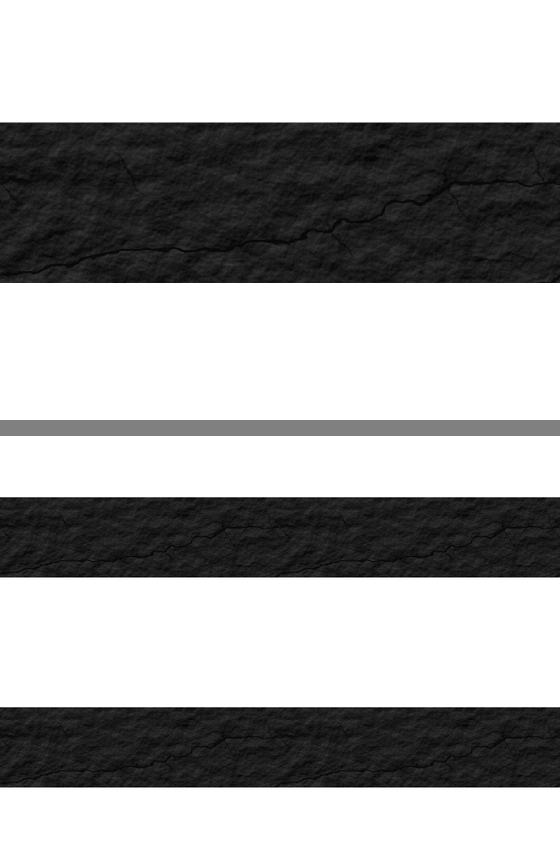
Top: one tile. Bottom: repeated 2 by 2.
This texture is drawn by a WebGL 1 fragment shader. Its source:

```glsl
precision highp float;
// A band of dark, cracked rock between two plain white margins.
// Wrapping gradient noise gives a relief lit from above; a long rising crack
// winds around the tile, and scattered faint branches split the slabs.

uniform vec2 u_resolution;

const vec2 TILE = vec2(4.0, 3.0);

float hash(vec2 cell) {
  return fract(sin(dot(cell, vec2(127.1, 311.7))) * 43758.5453);
}

// Slope contribution of one lattice corner
float corner(vec2 cell, vec2 offset, vec2 local, vec2 period) {
  float angle = 6.2832 * hash(mod(cell + offset, period));
  return dot(vec2(cos(angle), sin(angle)), local - offset);
}

// Gradient noise that repeats over the tile; frequency must be whole
float noise(vec2 p, float frequency) {
  vec2 period = TILE * frequency;
  vec2 cell = floor(p * frequency);
  vec2 f = fract(p * frequency);
  vec2 s = f * f * f * (f * (f * 6.0 - 15.0) + 10.0);
  float low = mix(corner(cell, vec2(0.0), f, period),
                  corner(cell, vec2(1.0, 0.0), f, period), s.x);
  float high = mix(corner(cell, vec2(0.0, 1.0), f, period),
                   corner(cell, vec2(1.0), f, period), s.x);
  return mix(low, high, s.y);
}

float fbm(vec2 p) {
  float sum = 0.0;
  float amplitude = 0.5;
  float frequency = 4.0;
  for (int i = 0; i < 5; i++) {
    sum += amplitude * noise(p, frequency);
    p += vec2(0.37, 0.23);
    amplitude *= 0.5;
    frequency *= 2.0;
  }
  return sum;
}

// Rough stone with small pits
float relief(vec2 p) {
  float pits = smoothstep(0.22, 0.5, noise(p + 0.61, 17.0));
  return fbm(p) - 0.035 * pits;
}

// Long crack: x is darkness, y is the light on its lower lip
vec2 mainCrack(vec2 p, float thickness, float pixel) {
  vec2 result = vec2(0.0);
  for (int turn = -1; turn <= 1; turn++) {
    float t = p.x + TILE.x * float(turn);
    float height = 0.98 + 0.185 * t + 0.07 * sin(t * 2.35619);
    float away = p.y - height;
    float strength = 1.0 - smoothstep(3.9, 4.7, t);
    float dark = 1.0 - smoothstep(thickness * 0.4, thickness + pixel, abs(away));
    float lip = smoothstep(-0.06, -0.02, away) * (1.0 - smoothstep(-0.02, 0.0, away));
    result = max(result, strength * vec2(dark, lip));
  }
  return result;
}

// Faint short cracks, steep and flat ones in turn
float branches(vec2 p, float pixel) {
  float dark = 0.0;
  for (int i = 0; i < 11; i++) {
    float n = float(i);
    vec2 seed = vec2(n, 7.0);
    vec2 center = vec2((n + hash(seed)) * TILE.x / 11.0,
                       mix(1.05, 2.08, fract(n * 0.618 + 0.55)));
    float angle = mix(-1.1, 0.1, mod(n, 2.0)) + 0.5 * (hash(seed + 3.0) - 0.5);
    vec2 along = vec2(cos(angle), sin(angle));
    vec2 d = p - center;
    d.x = mod(d.x + 0.5 * TILE.x, TILE.x) - 0.5 * TILE.x;
    float reach = mix(0.2, 0.48, hash(seed + 5.0));
    float taper = 1.0 - smoothstep(0.4 * reach, reach, abs(dot(d, along)));
    float across = abs(dot(d, vec2(-along.y, along.x)));
    dark = max(dark, taper * (1.0 - smoothstep(0.002, 0.007 + pixel, across)));
  }
  return dark;
}

void main() {
  vec2 p = gl_FragCoord.xy / u_resolution * TILE;
  float pixel = TILE.y / u_resolution.y;

  // Stone lit from above and slightly from the left
  float slope = relief(p) - relief(p + vec2(-0.004, 0.011));
  float patches = noise(p + 0.4, 2.0);
  float shade = 0.114 + 0.9 * slope + 0.012 * patches;

  // Cracks run along warped, ragged paths
  vec2 ragged = p + 0.15 * vec2(fbm(p + vec2(1.3, 0.7)), fbm(p + vec2(2.1, 1.9)));
  float thickness = 0.011 + 0.016 * noise(p + 0.15, 3.0);
  vec2 crack = mainCrack(ragged, max(thickness, 0.004), pixel);
  float broken = smoothstep(-0.35, 0.25, noise(p + 0.8, 5.0));
  shade += 0.018 * crack.y;
  shade *= 1.0 - 0.5 * broken * branches(ragged, pixel);
  shade = mix(shade, 0.025, 0.9 * crack.x);
  vec3 stone = clamp(shade, 0.02, 0.22) * vec3(1.01, 0.98, 1.01);

  // White margins above and below the band
  float band = smoothstep(-0.5, 0.5, (p.y - 0.979) / pixel)
             * smoothstep(-0.5, 0.5, (2.125 - p.y) / pixel);
  gl_FragColor = vec4(mix(vec3(1.0), stone, band), 1.0);
}
```
